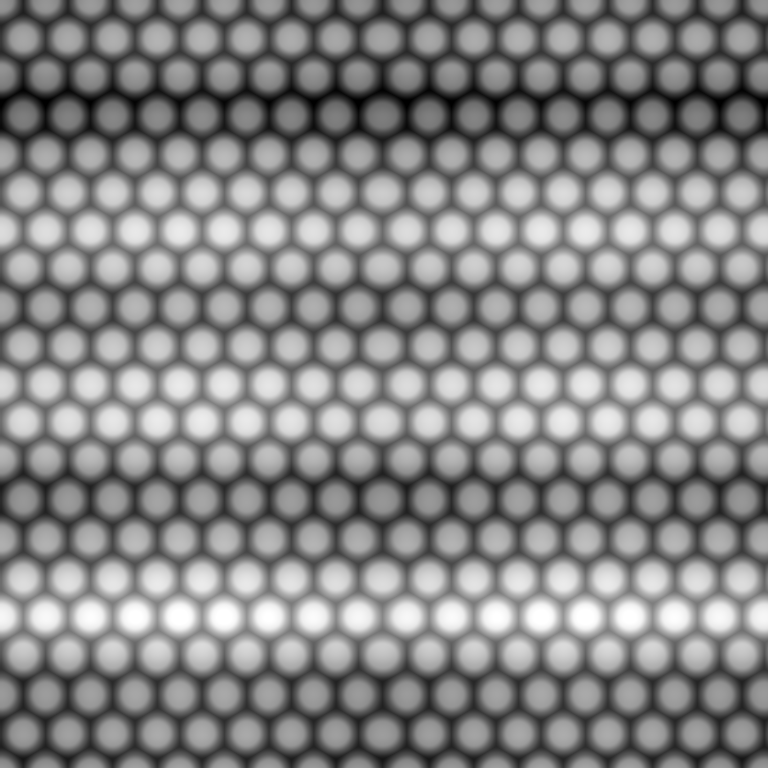
Give the GLSL for this pattern, as a Shadertoy shader.

```glsl
// Soft grey domes packed in a hexagonal grid, 20 rows down and about 17 across.
// Each pixel finds its nearest dome, shades it by distance, then adds horizontal
// bands of light built from a few harmonics and fine hashed streaks.

const float TAU = 6.2831853;
const float ROWS = 20.0;
const float PITCH = 0.0582;          // dome spacing along a row
const float GRID_SHIFT = 0.0012;
const float DOME_INNER = 0.25;       // soft rim, in units of PITCH
const float DOME_OUTER = 0.50;
const float DOME_FALLOFF = 0.20;     // darkening from dome centre to rim
const float GAP_DEPTH = 0.375;       // gap level below the dome centre
const float PIT_DEPTH = 0.12;        // extra dark where three domes meet
const float SEAM_X = 0.499;          // column that is slightly stretched
const float SEAM_HALF = 0.024;
const float SEAM_STRETCH = 0.0047;
const float SAG_START = 0.58;        // depth below which rows drift downwards
const float SAG = 0.0055;
const float LIGHT_MEAN = 0.745;
const vec4 BAND_AMP = vec4(0.085, 0.082, 0.040, 0.116);
const vec4 BAND_PHASE = vec4(-2.745, -2.12, -2.88, 0.84);
const float SKEW_AMP = 0.026;        // slow rise and steep fall of the bands
const float RIPPLE_AMP = 0.02;
const float SIDE_AMP = 0.03;         // slow light change across
const float STREAK_AMP = 0.03;
const float STREAK_COUNT = 80.0;

float hash(float p) {
    p = fract(p * 0.1031);
    p *= p + 33.33;
    p *= p + p;
    return fract(p);
}

float noise(float t) {
    float cell = floor(t);
    return mix(hash(cell), hash(cell + 1.0), smoothstep(0.0, 1.0, t - cell));
}

// Distance to the nearest dome centre, in units of PITCH; p.y runs downwards.
float domeDistance(vec2 p) {
    p.x -= GRID_SHIFT + SEAM_STRETCH * smoothstep(SEAM_X - SEAM_HALF, SEAM_X + SEAM_HALF, p.x);
    p.y -= SAG * smoothstep(SAG_START, 1.0, p.y);
    float baseRow = floor(p.y * ROWS);
    float nearest = 1.0;
    for (int i = 0; i < 2; i++) {
        float row = baseRow + float(i);
        float column = p.x / PITCH - 0.5 * mod(row, 2.0);
        vec2 offset = vec2(column - floor(column + 0.5), (p.y - row / ROWS) / PITCH);
        nearest = min(nearest, length(offset));
    }
    return nearest;
}

// Light level of the horizontal bands.
float bandLight(vec2 p) {
    vec4 angle = TAU * p.y * vec4(1.0, 2.0, 3.0, 4.0) - BAND_PHASE;
    float bands = dot(BAND_AMP, cos(angle)) + SKEW_AMP * sin(2.0 * angle.w);
    float ripple = RIPPLE_AMP * cos(TAU * 7.0 * p.y + 2.7);
    float side = -SIDE_AMP * cos(2.0 * TAU * p.x);
    float streak = STREAK_AMP * (noise(p.y * STREAK_COUNT) - 0.5);
    return LIGHT_MEAN + bands + ripple + side + streak;
}

void mainImage(out vec4 fragColor, in vec2 fragCoord) {
    vec2 p = fragCoord / iResolution.xy;
    p.y = 1.0 - p.y;
    float r = domeDistance(p);

    // Dome and gap relief
    float rim = r / DOME_OUTER;
    float dome = -DOME_FALLOFF * rim * rim;
    float gap = -GAP_DEPTH - PIT_DEPTH * smoothstep(0.42, 0.577, r);
    float relief = mix(dome, gap, smoothstep(DOME_INNER, DOME_OUTER, r));

    float level = clamp(bandLight(p) + relief, 0.0, 1.0);
    fragColor = vec4(vec3(level), 1.0);
}
```
